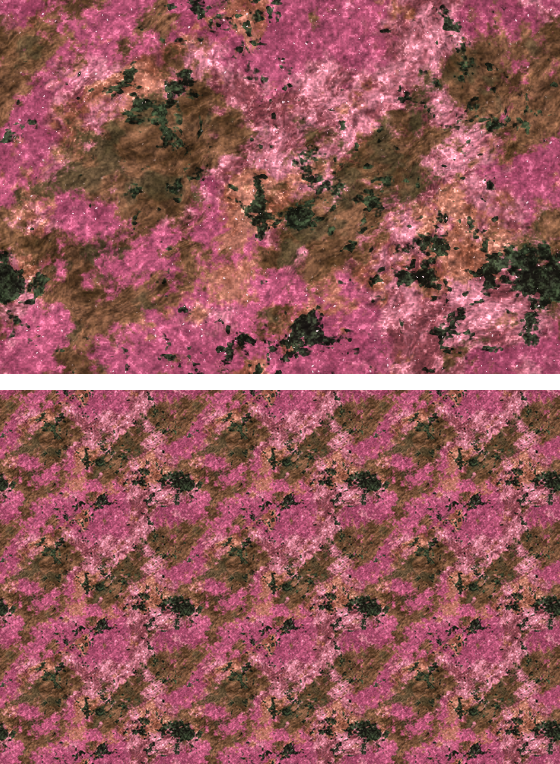
Top: one tile. Bottom: repeated 3 by 3.
This texture is drawn by a Shadertoy shader. Its source:

```glsl
// Rough mineral surface: magenta crystal crusts and mottled pink rock, crossed by
// crumbling tan and brown veins, with dark green clots and tiny white glints.
// Warped fractal noise is thresholded into layers; every lattice wraps, so it tiles.

float hash(vec2 cell) {
    return fract(sin(dot(cell, vec2(127.1, 311.7))) * 43758.5453);
}

// Value noise that repeats after "wrap" cells
float noise(vec2 p, vec2 wrap, float seed) {
    vec2 i = floor(p), f = p - i;
    f = f * f * (3.0 - 2.0 * f);
    vec2 a = mod(i, wrap) + seed, b = mod(i + 1.0, wrap) + seed;
    return mix(mix(hash(a), hash(vec2(b.x, a.y)), f.x),
               mix(hash(vec2(a.x, b.y)), hash(b), f.x), f.y);
}

float fbm(vec2 uv, vec2 cells, float seed, float roughness, int octaves) {
    float sum = 0.0, total = 0.0, amp = 1.0;
    for (int k = 0; k < octaves; k++) {
        sum += amp * noise(uv * cells, cells, seed);
        total += amp;
        amp *= roughness;
        cells *= 2.0;
        uv += 0.37;
        seed += 17.3;
    }
    return sum / total;
}

// Small bright flecks, one candidate per cell, each turned at random
float glints(vec2 uv, vec2 cells, float share, float seed) {
    vec2 p = uv * cells, id = mod(floor(p), cells) + seed;
    vec2 d = fract(p) - 0.35 - 0.3 * vec2(hash(id + 3.1), hash(id + 7.7));
    float angle = 6.283 * hash(id + 11.3);
    float c = cos(angle), s = sin(angle);
    d = vec2(c * d.x + s * d.y, 1.6 * (c * d.y - s * d.x));
    float radius = mix(0.16, 0.36, hash(id + 19.9));
    return step(hash(id), share) * smoothstep(radius, radius * 0.35, length(d));
}

void mainImage(out vec4 fragColor, in vec2 fragCoord) {
    vec2 uv = fragCoord / iResolution.xy;

    // Warped coordinates, and a whole-number shear that follows the veins
    vec2 warp = vec2(fbm(uv, vec2(6, 4), 1.0, 0.55, 5),
                     fbm(uv, vec2(6, 4), 52.0, 0.55, 5)) - 0.5;
    vec2 st = uv + warp * vec2(0.08, 0.12);
    vec2 slant = vec2(st.x, st.y - st.x);

    // Shared detail: mottling, fine grain, crumbling edges and raking light
    float mottle = fbm(st, vec2(18, 12), 5.0, 0.78, 5);
    float grain = fbm(uv, vec2(96, 64), 9.0, 0.9, 3);
    float fibre = fbm(slant, vec2(24, 48), 23.0, 0.75, 3);
    float crumble = fbm(uv, vec2(45, 30), 41.0, 0.8, 4) - 0.5;
    vec2 toLight = vec2(-0.0025, 0.0037);
    float relief = fbm(st, vec2(30, 20), 31.0, 0.7, 4)
                 - fbm(st + toLight, vec2(30, 20), 31.0, 0.7, 4);

    // Pink rock
    vec3 color = mix(vec3(0.52, 0.26, 0.29), vec3(0.88, 0.54, 0.61),
                     smoothstep(0.33, 0.66, mottle));

    // Smooth magenta crust
    float crust = fbm(st, vec2(4, 3), 71.0, 0.55, 6) + 0.12 * crumble;
    crust = smoothstep(0.49, 0.56, crust);
    vec3 magenta = mix(vec3(0.60, 0.25, 0.37), vec3(0.78, 0.36, 0.50),
                       smoothstep(0.3, 0.7, fbm(uv, vec2(9, 6), 83.0, 0.8, 5)));
    color = mix(color, magenta, 0.88 * crust);

    // Tan stains
    float stain = 0.55 * fbm(slant, vec2(5, 6), 97.0, 0.6, 6)
                + 0.45 * fbm(st, vec2(11, 8), 101.0, 0.7, 5)
                - 0.05 * crust + 0.2 * crumble;
    vec3 tan_ = mix(vec3(0.54, 0.31, 0.22), vec3(0.77, 0.50, 0.41),
                    smoothstep(0.3, 0.7, mottle));
    color = mix(color, tan_, 0.9 * smoothstep(0.51, 0.60, stain));

    // Brown veins with olive patches
    float vein = 0.55 * fbm(slant, vec2(3, 4), 113.0, 0.55, 6)
               + 0.45 * fbm(st, vec2(7, 5), 119.0, 0.62, 6) + 0.2 * crumble;
    vec3 brown = mix(vec3(0.27, 0.19, 0.11), vec3(0.56, 0.39, 0.28),
                     smoothstep(0.3, 0.7, 0.4 * fibre + 0.6 * mottle));
    brown = mix(brown, vec3(0.26, 0.26, 0.17),
                0.55 * smoothstep(0.50, 0.64, fbm(st, vec2(15, 10), 131.0, 0.7, 4)));
    float veinMask = smoothstep(0.555, 0.63, vein);
    color = mix(color, brown, 0.95 * veinMask);

    // Grain and relief, gentler on the crust
    float rough = mix(1.0, 0.5, crust * (1.0 - veinMask));
    color *= 1.0 + 0.8 * (grain - 0.5) + 1.8 * rough * relief;
    color += 0.2 * rough * (1.0 - veinMask) * smoothstep(0.58, 0.8, grain);

    // Dark green clots, and the specks that gather around them
    vec2 ragged = uv + warp * 0.04;
    float gather = fbm(st, vec2(6, 4), 151.0, 0.5, 4) - 0.5 - 0.06 * crust;
    float clot = fbm(ragged, vec2(18, 12), 167.0, 0.66, 5) + 0.65 * gather + 0.12 * crumble;
    float speck = fbm(ragged, vec2(54, 36), 181.0, 0.55, 3) + 0.5 * gather;
    float dark = max(smoothstep(0.60, 0.67, clot), smoothstep(0.69, 0.78, speck));
    vec3 green = mix(vec3(0.06, 0.07, 0.05), vec3(0.25, 0.32, 0.22),
                     smoothstep(0.36, 0.70, 0.6 * grain + 0.4 * mottle));
    green *= 1.0 + 3.0 * relief;
    color = mix(color, green, 0.92 * dark);

    // White glints, thickest on the crust
    float share = 0.02 + 0.08 * crust * smoothstep(0.4, 0.65, mottle);
    float glint = glints(uv, vec2(96, 64), share, 211.0);
    glint = max(glint, 0.7 * glints(uv, vec2(141, 94), 0.03, 307.0));
    color = mix(color, vec3(0.97, 0.86, 0.89), 0.9 * glint * (1.0 - 0.7 * veinMask));

    fragColor = vec4(clamp(color, 0.0, 1.0), 1.0);
}
```
